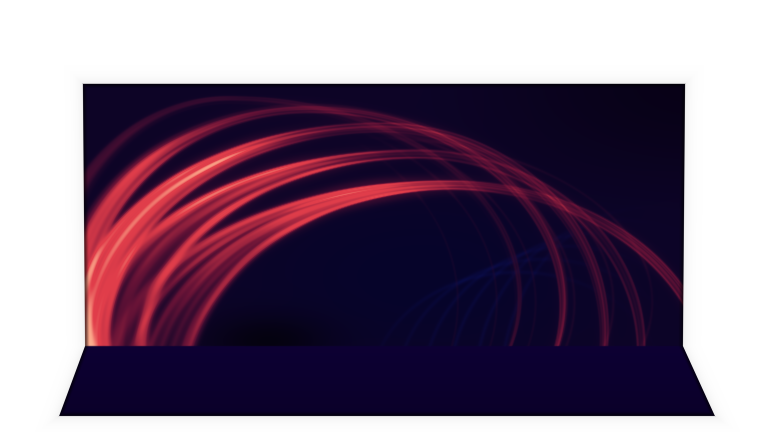
Give the GLSL for this background, as a WebGL 2 fragment shader.

```glsl
#version 300 es
precision highp float;
// A dark stage backdrop with a sloping floor on white, lit by sweeping arcs of red light.
// Each arc is a bundle of elliptical strands that fan out to the left; their summed
// light is passed through a colour ramp from indigo to crimson to cream.
uniform vec2 u_resolution;
out vec4 fragColor;

const int BUNDLES = 5;
const int STRANDS = 16;
// crest x, crest y, height of the ellipse, x of the brightest part
const vec4 CREST[BUNDLES] = vec4[](
  vec4(1.042, 0.581, 0.475, 0.77), vec4(0.965, 0.653, 0.450, 0.58),
  vec4(0.885, 0.715, 0.475, 0.40), vec4(0.718, 0.759, 0.450, 0.22),
  vec4(0.532, 0.780, 0.460, 0.20));
// inner left radius, outer left radius, right radius, peak brightness
const vec4 SHAPE[BUNDLES] = vec4[](
  vec4(0.606, 0.800, 0.600, 0.62), vec4(0.625, 0.752, 0.510, 0.50),
  vec4(0.637, 0.706, 0.505, 0.42), vec4(0.510, 0.567, 0.578, 0.20),
  vec4(0.390, 0.430, 0.660, 0.02));

float hash(vec2 p) {
  return fract(sin(dot(p, vec2(127.1, 311.7))) * 43758.545);
}

float gradientDot(vec2 cell, vec2 offset) {
  float a = 6.2832 * hash(cell);
  return dot(vec2(cos(a), sin(a)), offset);
}

float gradientNoise(vec2 p) {
  vec2 i = floor(p), f = fract(p), u = f * f * (3.0 - 2.0 * f);
  vec2 e = vec2(1.0, 0.0);
  return mix(mix(gradientDot(i, f), gradientDot(i + e, f - e), u.x),
             mix(gradientDot(i + e.yx, f - e.yx), gradientDot(i + 1.0, f - 1.0), u.x), u.y);
}

// Approximate signed distance to an axis-aligned ellipse
float ellipseDistance(vec2 q, vec2 r) {
  float k = length(q / r);
  return k * (k - 1.0) / max(length(q / (r * r)), 0.001);
}

float gauss(float x) { return exp(-x * x); }

// Summed light of all strands in one bundle
float bundleLight(vec2 p, int k, float pixel) {
  vec4 crest = CREST[k], shape = SHAPE[k];
  float fromHot = p.x - crest.w;
  float hot = shape.w * gauss(fromHot / (fromHot < 0.0 ? 0.36 : 0.23));
  float tail = k == 4 ? 0.025 : 0.06;
  if (k == 0) tail += 0.07 * smoothstep(1.2, 1.55, p.x);
  float left = clamp((crest.x - p.x) / shape.x, 0.0, 1.0);
  float width = max(0.0026 + 0.006 * left * left, 0.6 * pixel);
  float light = 0.0;
  for (int j = 0; j < STRANDS; j++) {
    float t = float(j) / float(STRANDS - 1);
    vec2 id = vec2(float(j), float(k) + 3.0);
    vec2 q = p - vec2(crest.x, crest.y - crest.z - 0.02 * (1.0 - t));
    float rx = q.x < 0.0 ? mix(shape.x, shape.y, t) : shape.z + 0.018 * t;
    float d = ellipseDistance(q, vec2(rx, crest.z));
    float power = 0.15 + 2.3 * pow(hash(id), 2.0);
    float flicker = 1.0 + 0.8 * gradientNoise(vec2(p.x * 7.0, hash(id + 9.0) * 60.0));
    light += (hot + tail) * power * flicker * (gauss(d / width) + 0.06 * gauss(d / 0.022));
  }
  return light;
}

vec3 lightRamp(vec3 base, float v) {
  vec3 c = mix(base, vec3(0.20, 0.04, 0.18), smoothstep(0.0, 0.22, v));
  c = mix(c, vec3(0.39, 0.07, 0.21), smoothstep(0.18, 0.42, v));
  c = mix(c, vec3(0.64, 0.15, 0.25), smoothstep(0.38, 0.62, v));
  c = mix(c, vec3(0.88, 0.24, 0.29), smoothstep(0.58, 0.85, v));
  return mix(c, vec3(1.0, 0.72, 0.58), smoothstep(0.86, 1.0, v));
}

vec3 backdrop(vec2 p, float pixel) {
  vec3 base = mix(vec3(0.05, 0.015, 0.15), vec3(0.03, 0.005, 0.09),
                  smoothstep(0.9, 1.6, p.x) * smoothstep(0.45, 0.8, p.y));
  base = mix(base, vec3(0.015, 0.015, 0.17), 0.8 * gauss(length((p - vec2(0.98, 0.36)) / vec2(0.42, 0.2))));
  base *= 1.0 - 0.6 * gauss(length((p - vec2(0.62, 0.21)) / vec2(0.14, 0.06)));

  float light = 0.0;
  for (int k = 0; k < BUNDLES; k++) light += bundleLight(p, k, pixel);

  // Faint crossing arcs on the right, red and blue
  for (int i = 0; i < 6; i++) {
    float n = float(i);
    float red = ellipseDistance(p - vec2(0.42 + 0.09 * n, 0.3), vec2(0.64, 0.48 - 0.02 * n));
    light += 0.07 * gauss(red / 0.004) * smoothstep(0.75, 1.1, p.x);
    float blue = ellipseDistance(p - vec2(1.2 + 0.06 * n, 0.1), vec2(0.34, 0.27 + 0.03 * n));
    base += vec3(0.005, 0.012, 0.05) * gauss(blue / 0.005) * gauss((p.x - 1.1) / 0.25);
  }
  return lightRamp(base, 1.0 - exp(-light));
}

void main() {
  float pixel = 1.0 / u_resolution.y;
  vec2 p = (gl_FragCoord.xy - vec2(0.5 * u_resolution.x, 0.0)) * pixel + vec2(0.889, 0.0);

  // Outline: upright panel above the fold, widening floor below it
  float fold = 0.199;
  float down = max(fold - p.y, 0.0) / 0.162;
  float up = max(p.y - fold, 0.0) / 0.607;
  float halfWidth = 0.692 + 0.005 * up + 0.067 * down;
  float inside = min(halfWidth - abs(p.x - 0.889 - 0.007 * down), min(p.y - 0.037, 0.806 - p.y));

  vec3 floorColor = mix(vec3(0.05, 0.002, 0.20), vec3(0.04, 0.0, 0.16), down);
  vec3 stage = mix(floorColor, backdrop(p, pixel), smoothstep(-pixel, pixel, p.y - fold));
  stage *= mix(0.4, 1.0, smoothstep(0.0, 0.012, inside));

  vec3 surround = vec3(1.0 - 0.06 * exp(-80.0 * max(-inside, 0.0)));
  fragColor = vec4(mix(surround, stage, smoothstep(-0.7 * pixel, 0.7 * pixel, inside)), 1.0);
}
```
